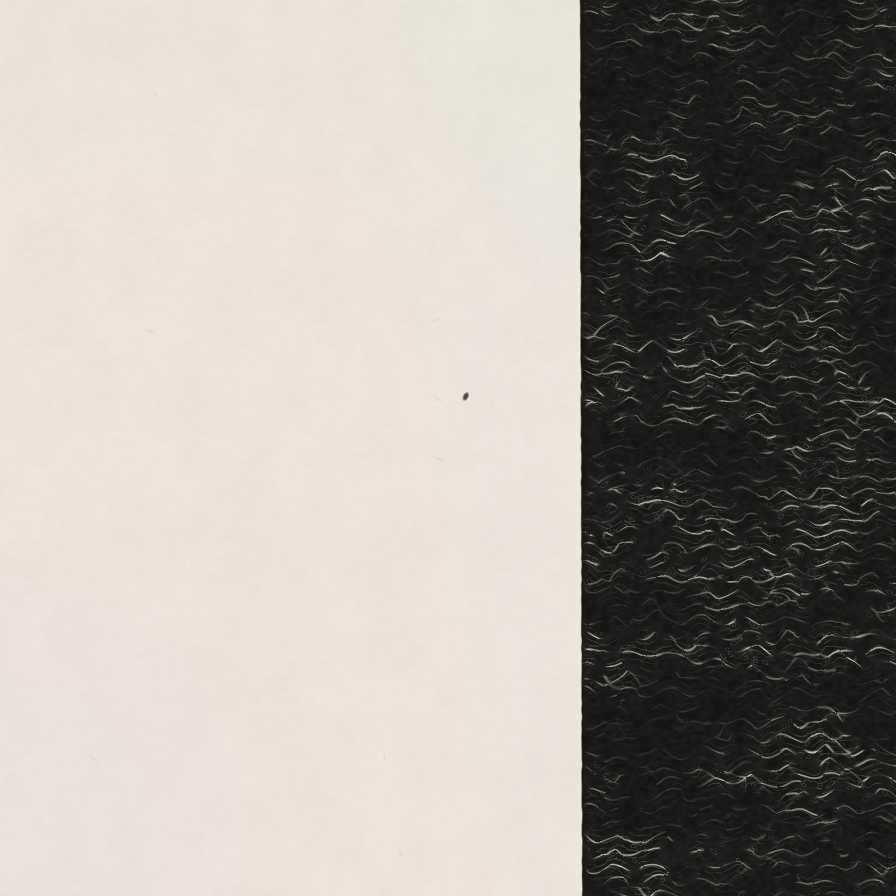
This texture is drawn by a Shadertoy shader. Its source:

```glsl
#define EDGE_X 0.6485
#define EDGE_TILT 0.0025
#define SPECK_POS vec2(0.5198, 0.5575)
#define SPECK_SIZE 0.0036
#define GRAIN_CELLS vec2(46.0, 62.0)
#define CREASE_WIDTH 0.11
#define CREASE_GAIN 0.46
#define PAPER_WARM vec3(0.938, 0.894, 0.862)
#define PAPER_COOL vec3(0.925, 0.901, 0.868)
#define LEATHER_DARK vec3(0.074, 0.074, 0.069)
#define CREASE_TINT vec3(1.0, 0.99, 0.96)
#define BURNT_EDGE vec3(0.125, 0.090, 0.055)

vec2 hash22(vec2 p) {
    vec3 q = fract(p.xyx * vec3(0.1031, 0.1030, 0.0973));
    q += dot(q, q.yzx + 33.33);
    return fract((q.xx + q.yz) * q.zy);
}

// Smooth value noise in 0..1
float softNoise(vec2 p) {
    vec2 i = floor(p), f = fract(p);
    f = f * f * (3.0 - 2.0 * f);
    float low = mix(hash22(i).x, hash22(i + vec2(1, 0)).x, f.x);
    float high = mix(hash22(i + vec2(0, 1)).x, hash22(i + vec2(1, 1)).x, f.x);
    return mix(low, high, f.y);
}

// Cellular noise: x = centre distance, y = border distance,
// z = how level the border runs, w = random value of the cell
vec4 cellular(vec2 p) {
    vec2 home = floor(p), nearest = vec2(8.0), second = vec2(8.0);
    float id = 0.0;
    for (int y = -1; y <= 1; y++)
    for (int x = -1; x <= 1; x++) {
        vec2 cell = home + vec2(x, y);
        vec2 r = cell + 0.1 + 0.8 * hash22(cell) - p;
        if (dot(r, r) < dot(nearest, nearest)) {
            second = nearest;
            nearest = r;
            id = hash22(cell + 71.0).y;
        } else if (dot(r, r) < dot(second, second)) {
            second = r;
        }
    }
    vec2 across = normalize(second - nearest);
    return vec4(length(nearest), dot(0.5 * (nearest + second), across), abs(across.y), id);
}

vec3 paper(vec2 uv) {
    vec3 col = mix(PAPER_WARM, PAPER_COOL, smoothstep(0.38, 0.64, uv.x + 0.12 * (uv.y - 0.5)));
    // Broad tints: yellowish top, lilac lower left
    col += vec3(-0.012, 0.002, -0.004) * smoothstep(0.6, 1.0, uv.y);
    col += vec3(-0.014, -0.006, 0.006) * smoothstep(0.4, 0.0, uv.x) * smoothstep(0.5, 0.05, uv.y);
    // Pulp mottling and fine tooth
    col += 0.012 * (softNoise(uv * vec2(28.0, 22.0)) - 0.5);
    col += 0.010 * (softNoise(uv * vec2(95.0, 120.0)) - 0.5);
    col += 0.008 * (softNoise(uv * 300.0) - 0.5);
    // Sparse pale fibres
    vec2 grid = uv * 15.0, cell = floor(grid);
    vec2 offset = fract(grid) - 0.25 - 0.5 * hash22(cell);
    float angle = 6.28 * hash22(cell + 9.0).x;
    offset = mat2(cos(angle), sin(angle), -sin(angle), cos(angle)) * offset;
    float fibre = smoothstep(0.05, 0.0, length(offset * vec2(0.4, 1.6)));
    col -= 0.05 * fibre * step(0.93, hash22(cell + 31.0).y);
    // Dark speck with a short tail
    vec2 s = uv - SPECK_POS;
    s.x -= 0.3 * s.y;
    float speck = smoothstep(1.35, 0.45, length(s * vec2(1.15, 0.8)) / SPECK_SIZE);
    return mix(col, vec3(0.19, 0.17, 0.16), 0.85 * speck);
}

vec3 leather(vec2 uv) {
    // Waves bend the grain so creases meander
    vec2 p = uv * GRAIN_CELLS;
    p += 0.22 * vec2(sin(p.y * 2.3 + 1.7 * sin(p.x)), sin(p.x * 2.9 + 1.3 * sin(p.y * 0.7)));
    vec4 grain = cellular(p);
    vec4 pores = cellular(p * 2.1 + 17.0);

    // Patches where the creases catch light, stretched sideways
    float patches = softNoise(uv * vec2(11.0, 22.0) + 4.0);
    patches = 0.65 * patches + 0.35 * softNoise(uv * vec2(30.0, 45.0));
    float shine = smoothstep(0.22, 0.78, patches);
    float broken = smoothstep(0.2, 0.75, softNoise(p * 1.6 + 40.0));

    float crease = smoothstep(CREASE_WIDTH, 0.0, grain.y) * smoothstep(0.35, 0.95, grain.z);
    float fine = smoothstep(0.16, 0.0, pores.y) * smoothstep(0.3, 0.9, pores.z);
    float ring = smoothstep(0.09, 0.0, abs(pores.x - 0.26)) * step(0.88, pores.w);

    float light = CREASE_GAIN * crease * broken * (0.2 + shine);
    light += 0.13 * fine * broken * (0.25 + shine);
    light += 0.16 * ring * shine;
    // Dull relief and dust between creases
    light += 0.035 * softNoise(uv * vec2(190.0, 220.0));
    light += 0.025 * smoothstep(0.1, 0.6, grain.x) * shine;
    return LEATHER_DARK + CREASE_TINT * light;
}

void mainImage(out vec4 fragColor, in vec2 fragCoord) {
    vec2 uv = fragCoord / iResolution.xy;
    float soft = max(0.0011, 0.8 / iResolution.x);

    // Signed distance from the cut, slightly tilted and rough
    float cut = EDGE_X - EDGE_TILT * (uv.y - 0.5);
    cut += 0.0009 * (softNoise(vec2(uv.y * 130.0, 3.0)) - 0.5);
    float d = uv.x - cut;

    vec3 sheet = paper(uv);
    sheet += vec3(-0.015, 0.012, -0.018) * smoothstep(-0.009, -0.002, d);

    // Brown shadow beside the cut fades into the grain
    vec3 cover = leather(uv);
    float burn = smoothstep(0.009, 0.002, d);
    cover = mix(cover, BURNT_EDGE * (0.7 + 0.5 * softNoise(uv * vec2(90.0, 70.0))), 0.8 * burn);

    fragColor = vec4(clamp(mix(sheet, cover, smoothstep(-soft, soft, d)), 0.0, 1.0), 1.0);
}
```
